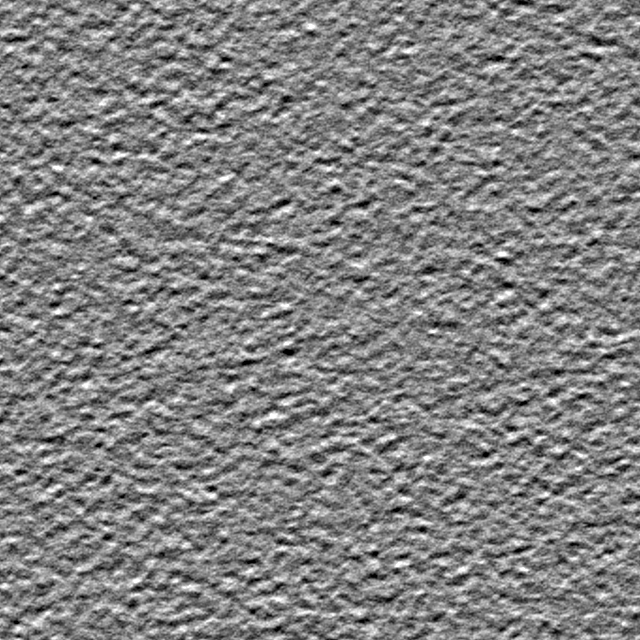
A three.js fragment shader for this texture:

```glsl
varying vec2 vUv;

#define TILT 0.13
#define COARSE_CELLS vec2(50.0, 57.0)
#define OCTAVE_STEP 1.8
#define OCTAVES 3
#define OCTAVE_FADE 0.56
#define BUMPS_PER_CELL 4
#define BUMP_SPREAD 0.1525
#define GRAIN_CELLS 340.0
#define GRAIN_WEIGHT 0.32
#define GRAIN_SPREAD 0.2145
#define MEAN_GREY 0.507
#define CONTRAST 0.166

vec3 hash3(vec3 p) {
  p = fract(p * vec3(0.1031, 0.1030, 0.0973));
  p += dot(p, p.yxz + 33.33);
  return fract((p.xxy + p.yxx) * p.zyx);
}

// Slope of a surface made of smooth random bumps and dents, one size per layer
float embossedLayer(vec2 p, float layer) {
  vec2 cell = floor(p);
  float slope = 0.0;
  for (int y = -1; y <= 1; y++) {
    for (int x = -1; x <= 1; x++) {
      vec2 neighbour = cell + vec2(float(x), float(y));
      for (int i = 0; i < BUMPS_PER_CELL; i++) {
        vec3 bump = hash3(vec3(neighbour, layer * 37.0 + float(i) * 7.0 + 3.0));
        vec2 offset = p - neighbour - bump.xy;
        float falloff = max(0.0, 1.0 - dot(offset, offset));
        falloff *= falloff;
        slope += (bump.z * 2.0 - 1.0) * offset.y * falloff * falloff;
      }
    }
  }
  return slope / BUMP_SPREAD;
}

float grainCorner(vec2 cell) {
  return hash3(vec3(cell, 211.0)).x - 0.5;
}

// Soft speckle without direction
float grain(vec2 p) {
  vec2 cell = floor(p);
  vec2 blend = smoothstep(0.0, 1.0, p - cell);
  float low = mix(grainCorner(cell), grainCorner(cell + vec2(1.0, 0.0)), blend.x);
  float high = mix(grainCorner(cell + vec2(0.0, 1.0)), grainCorner(cell + 1.0), blend.x);
  return mix(low, high, blend.y) / GRAIN_SPREAD;
}

void main() {
  // Turn the relief so that its ridges climb slightly to the right
  float c = cos(TILT);
  float s = sin(TILT);
  vec2 p = mat2(c, -s, s, c) * vUv;

  // Ridges and smaller wrinkles over the grain, scaled to unit variance
  vec2 cells = COARSE_CELLS;
  float weight = 1.0;
  float relief = GRAIN_WEIGHT * grain(vUv * GRAIN_CELLS);
  float variance = GRAIN_WEIGHT * GRAIN_WEIGHT;
  for (int i = 0; i < OCTAVES; i++) {
    relief += weight * embossedLayer(p * cells, float(i));
    variance += weight * weight;
    weight *= OCTAVE_FADE;
    cells *= OCTAVE_STEP;
  }
  relief /= sqrt(variance);

  float grey = clamp(MEAN_GREY + CONTRAST * relief, 0.0, 1.0);
  gl_FragColor = vec4(vec3(grey), 1.0);
}
```
